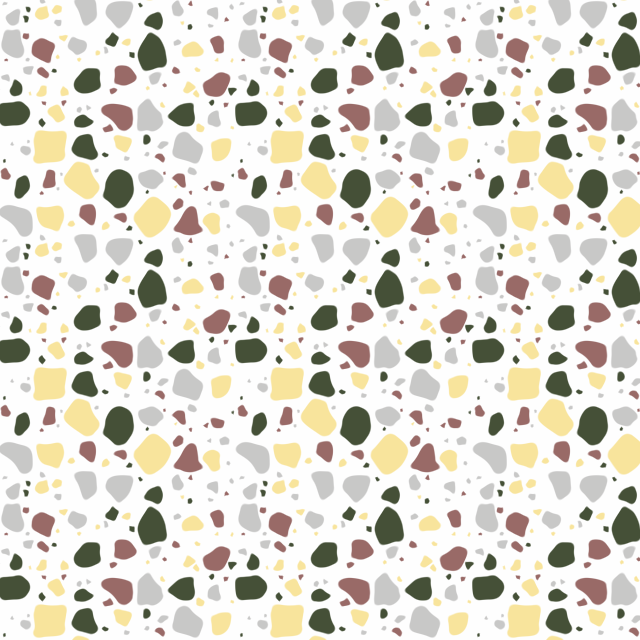
Reproduce this pattern procedurally as a Shadertoy shader.

```glsl
// Terrazzo: rounded stone chips in four colours on white, repeating as a square tile.
// Chips are smoothed polygons on a jittered wrapping grid, kept apart by a cellular
// (nearest against second nearest) gap; a finer grid of specks fills the room left over.

const float TAU = 6.28319;
const float REPEATS = 2.7;        // tiles across the canvas
const float CHIP_CELLS = 7.0;     // chip grid cells per tile side
const float SPECK_CELLS = 14.0;   // speck grid cells per tile side
const vec2 CHIP_RADIUS = vec2(0.20, 0.60);   // range, in chip cells
const vec2 SPECK_RADIUS = vec2(0.11, 0.42);  // range, in speck cells
const float GAP = 0.008;          // least clearance, in tiles
const float JITTER = 0.62;
const float ROUNDNESS = 0.38;
const float WAVINESS = 0.09;
const int SIDES = 5;

const vec3 GROUND = vec3(0.995);
const vec3 GREY = vec3(0.785, 0.783, 0.780);
const vec3 ROSE = vec3(0.600, 0.415, 0.405);
const vec3 GREEN = vec3(0.270, 0.315, 0.215);
const vec3 YELLOW = vec3(0.973, 0.894, 0.610);

vec3 hash3(vec2 cell, float seed) {
    uvec3 v = uvec3(uint(cell.x), uint(cell.y), uint(seed));
    v = v * 1664525u + 1013904223u;
    v.x += v.y * v.z; v.y += v.z * v.x; v.z += v.x * v.y;
    v ^= v >> 16u;
    v.x += v.y * v.z; v.y += v.z * v.x; v.z += v.x * v.y;
    return vec3(v & 65535u) / 65536.0;
}

float smoothMax(float a, float b, float k) {
    float h = max(k - abs(a - b), 0.0) / k;
    return max(a, b) + 0.25 * k * h * h;
}

// Irregular rounded polygon wrapped around a randomly turned ellipse.
float stoneDistance(vec2 p, vec2 cell, float seed, float radius) {
    float reach = length(p);
    if (reach > 2.0 * radius + 0.3) return reach - radius;

    vec3 form = hash3(cell, seed + 1.0);
    float c = cos(TAU * form.x), s = sin(TAU * form.x);
    p = mat2(c, s, -s, c) * p;
    p += WAVINESS * radius * sin(2.8 * p.yx / radius + TAU * form.zy);

    vec2 axes = radius * vec2(1.0, mix(0.5, 0.95, form.y));
    float d = -10.0;
    for (int i = 0; i < SIDES; i++) {
        vec3 side = hash3(cell, seed + 2.0 + float(i));
        float angle = TAU * (float(i) + 0.5 * side.x) / float(SIDES);
        vec2 normal = vec2(cos(angle), sin(angle));
        float offset = length(normal * axes) * mix(0.8, 1.1, side.y);
        d = smoothMax(d, dot(p, normal) - offset, ROUNDNESS * radius);
    }
    return d;
}

// Nearest is (first distance, second distance, tint of the first).
void addStone(inout vec3 nearest, float d, float tint) {
    if (d < nearest.x) nearest = vec3(d, nearest.x, tint);
    else nearest.y = min(nearest.y, d);
}

// Converts cell distances to tile units and carves the gap between neighbours.
vec2 separate(vec3 nearest, float cells) {
    float border = 0.5 * (nearest.x - nearest.y) + GAP * cells;
    return vec2(smoothMax(nearest.x, border, 0.06) / cells, nearest.z);
}

vec2 chips(vec2 p) {
    p *= CHIP_CELLS;
    vec2 home = floor(p);
    vec3 nearest = vec3(9.0, 9.0, 0.0);
    for (int y = -1; y <= 1; y++)
    for (int x = -1; x <= 1; x++) {
        vec2 slot = home + vec2(x, y);
        vec2 cell = mod(slot, CHIP_CELLS);
        vec3 rnd = hash3(cell, 20.0);
        // Low-discrepancy ranks spread sizes and colours evenly.
        float size = fract(dot(cell, vec2(0.755, 0.570)) + 0.2 * rnd.z);
        float tint = fract(dot(cell, vec2(0.618, 0.236)) + 0.5 * rnd.z);
        float radius = mix(CHIP_RADIUS.x, CHIP_RADIUS.y, pow(size, 1.5));
        vec2 centre = slot + 0.5 + JITTER * (1.0 - 0.6 * size) * (rnd.xy - 0.5);
        addStone(nearest, stoneDistance(p - centre, cell, 20.0, radius), tint);
    }
    return separate(nearest, CHIP_CELLS);
}

vec2 specks(vec2 p) {
    p *= SPECK_CELLS;
    vec2 home = floor(p);
    vec3 nearest = vec3(9.0, 9.0, 0.0);
    for (int y = -1; y <= 1; y++)
    for (int x = -1; x <= 1; x++) {
        vec2 slot = home + vec2(x, y);
        vec2 cell = mod(slot, SPECK_CELLS);
        vec3 rnd = hash3(cell, 40.0);
        vec2 centre = slot + 0.5 + JITTER * (rnd.xy - 0.5);
        if (distance(p, centre) > 1.0) continue;
        // Shrink to the room between chips, or drop out.
        float room = (chips(centre / SPECK_CELLS).x - GAP) * SPECK_CELLS / 1.2;
        float radius = min(mix(SPECK_RADIUS.x, SPECK_RADIUS.y, rnd.z * rnd.z), room);
        if (radius < 0.8 * SPECK_RADIUS.x) continue;
        float tint = hash3(cell, 60.0).x;
        addStone(nearest, stoneDistance(p - centre, cell, 40.0, radius), tint);
    }
    return separate(nearest, SPECK_CELLS);
}

vec3 stoneColour(float tint) {
    return tint < 0.32 ? GREY : tint < 0.58 ? ROSE : tint < 0.76 ? GREEN : YELLOW;
}

void mainImage(out vec4 fragColor, in vec2 fragCoord) {
    float pixel = REPEATS / iResolution.y;
    vec2 p = fragCoord * pixel;
    vec2 chip = chips(p), speck = specks(p);
    vec2 stone = chip.x < speck.x ? chip : speck;
    float cover = smoothstep(0.8 * pixel, -0.8 * pixel, stone.x);
    fragColor = vec4(mix(GROUND, stoneColour(stone.y), cover), 1.0);
}
```
